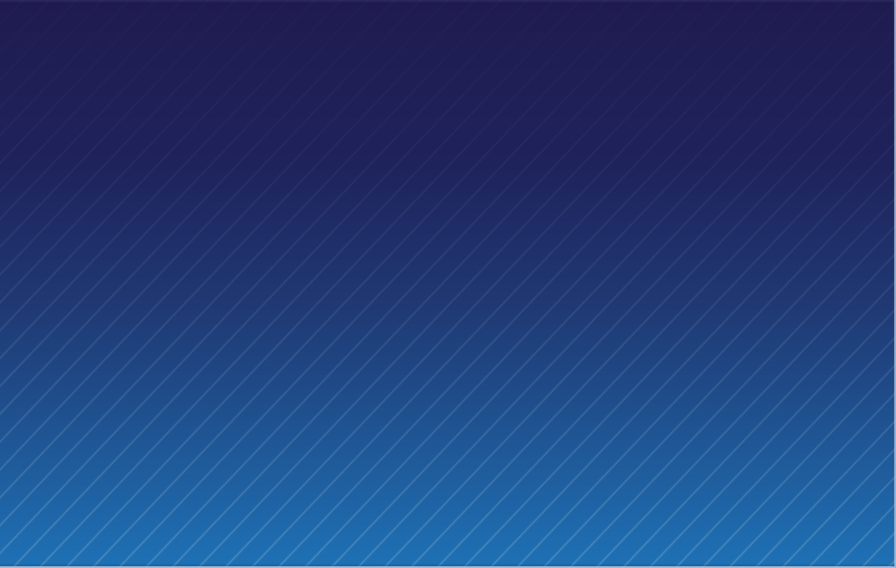
A WebGL 1 fragment shader for this background:

```glsl
precision highp float;

uniform vec2 u_resolution;

#define STRIPE_PERIOD 0.0467
#define STRIPE_OFFSET 0.022
#define STRIPE_SLOPE 1.05
#define STRIPE_HALF_WIDTH 0.0017
#define STRIPE_OPACITY 0.25
#define BORDER_WIDTH 0.0031
#define NIGHT vec3(0.120, 0.106, 0.312)
#define INDIGO vec3(0.121, 0.136, 0.358)
#define DENIM vec3(0.124, 0.227, 0.457)
#define AZURE vec3(0.118, 0.444, 0.710)
#define STRIPE_COLOR vec3(0.66, 0.77, 0.86)
#define BORDER_COLOR vec3(0.68, 0.76, 0.86)

// Vertical gradient, from azure at the bottom to night at the top
vec3 skyGradient(float height) {
  vec3 color = mix(AZURE, DENIM, clamp(height / 0.45, 0.0, 1.0));
  color = mix(color, INDIGO, clamp((height - 0.45) / 0.26, 0.0, 1.0));
  return mix(color, NIGHT, clamp((height - 0.71) / 0.29, 0.0, 1.0));
}

// Antialiased coverage of evenly spaced lines rising to the right
float diagonalStripes(vec2 p, float pixel) {
  float across = p.x - p.y / STRIPE_SLOPE - STRIPE_OFFSET;
  float nearest = abs(mod(across + 0.5 * STRIPE_PERIOD, STRIPE_PERIOD)
                      - 0.5 * STRIPE_PERIOD);
  float dist = nearest / length(vec2(1.0, 1.0 / STRIPE_SLOPE));
  return 1.0 - smoothstep(-0.8 * pixel, 0.8 * pixel, dist - STRIPE_HALF_WIDTH);
}

// Coverage of a thin strip beside a canvas edge
float edgeStrip(float dist, float width, float pixel) {
  return clamp((width - dist) / pixel + 0.5, 0.0, 1.0);
}

void main() {
  float pixel = 1.0 / u_resolution.y;
  vec2 p = gl_FragCoord.xy * pixel;
  float right = u_resolution.x * pixel - p.x;
  vec3 color = skyGradient(p.y);

  // Stripes dissolve toward the top
  float fade = mix(0.06, 1.0, pow(1.0 - p.y, 1.5));
  color = mix(color, STRIPE_COLOR,
              STRIPE_OPACITY * fade * diagonalStripes(p, pixel));

  // Dark seam above the pale bottom border, faint light along the top
  color *= 1.0 - 0.15 * edgeStrip(p.y, 2.0 * BORDER_WIDTH, pixel);
  color = mix(color, BORDER_COLOR,
              0.08 * edgeStrip(1.0 - p.y, BORDER_WIDTH, pixel));

  // Pale right and bottom borders
  float border = max(0.85 * edgeStrip(right, BORDER_WIDTH, pixel),
                     0.95 * edgeStrip(p.y, BORDER_WIDTH, pixel));
  gl_FragColor = vec4(mix(color, BORDER_COLOR, border), 1.0);
}
```
